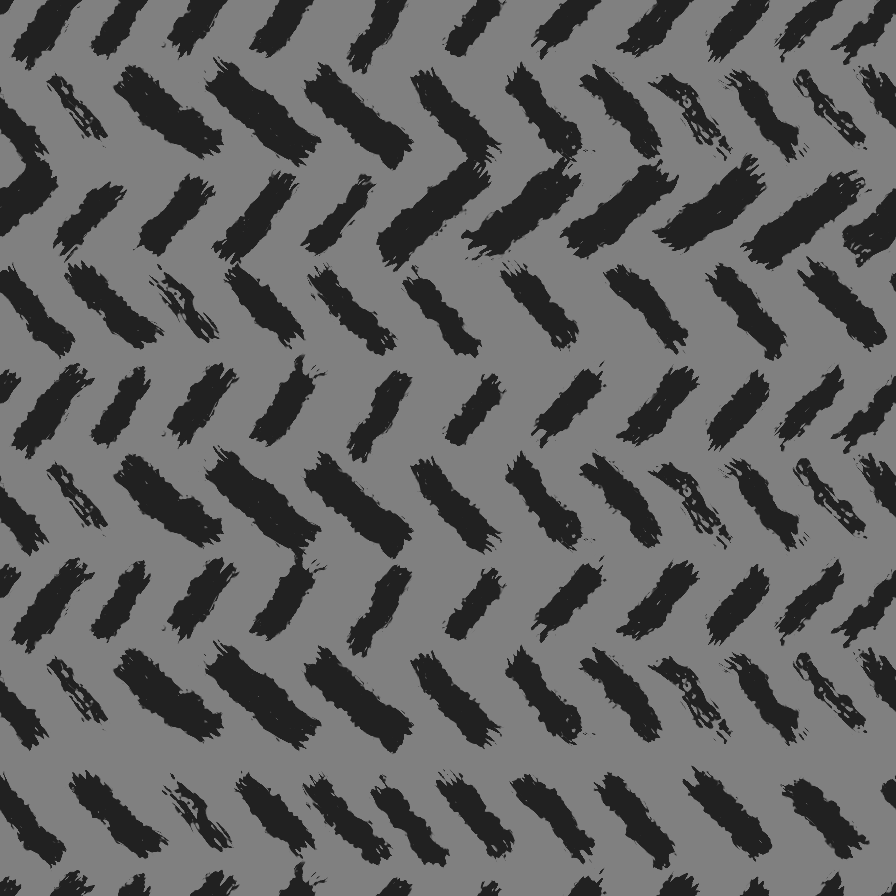
A three.js fragment shader for this pattern:

```glsl
varying vec2 vUv;

float hash(vec2 p) {
  return fract(sin(dot(p, vec2(127.1, 311.7))) * 43758.5453);
}

float noise(vec2 p) {
  vec2 cell = floor(p);
  vec2 f = fract(p);
  f = f * f * (3.0 - 2.0 * f);
  float low = mix(hash(cell), hash(cell + vec2(1.0, 0.0)), f.x);
  float high = mix(hash(cell + vec2(0.0, 1.0)), hash(cell + vec2(1.0, 1.0)), f.x);
  return mix(low, high, f.y);
}

// Dry brush mark along x; halfSize is its half length and half width
float brushMark(vec2 p, vec2 halfSize, vec2 seed) {
  vec2 shift = 60.0 * vec2(hash(seed + 3.1), hash(seed + 5.7));
  p.y += 3.0 * (hash(seed + 1.3) - 0.5) * p.x * p.x;
  p.y += 0.006 * (noise(vec2(p.x * 50.0, 0.0) + shift) - 0.5);

  float streak = noise(p * vec2(75.0, 360.0) + shift);
  float grain = noise(p * 280.0 + shift);
  float lump = noise(p * 80.0 + shift);

  // Ragged outline, roughest at the ends
  vec2 q = abs(p) - halfSize + 0.006;
  q.x += 0.022 * (streak - 0.5) + 0.012 * (lump - 0.5);
  q.y += 0.006 * (grain - 0.5) + 0.008 * (lump - 0.5);
  float d = length(max(q, 0.0)) + min(max(q.x, q.y), 0.0) - 0.006;
  float body = 1.0 - smoothstep(-0.0009, 0.0009, d);

  // Bristle gaps grow toward one end, the rim and in dry marks
  float side = hash(seed + 8.2) < 0.5 ? -1.0 : 1.0;
  float tail = smoothstep(0.2, 1.1, side * p.x / halfSize.x);
  float dry = 0.06 + 0.32 * step(0.82, hash(seed + 9.4));
  float wear = dry + 0.36 * tail * hash(seed + 2.6) + 0.28 * smoothstep(-0.006, 0.0, d);
  float bristle = 0.6 * streak + 0.4 * grain;
  return body * smoothstep(wear - 0.05, wear + 0.05, bristle);
}

// Rows 0, 4, 6 share one set of marks, as do 1, 5, 7 and 3, 8
float rowKind(float row) {
  if (row == 2.0) return 2.0;
  if (row == 3.0 || row == 8.0) return 3.0;
  return mod(row, 2.0);
}

// Mark count, first position, sideways sway and its phase
vec4 rowSpread(float row, float kind) {
  if (row == 8.0) return vec4(11.0, 0.010, 0.029, 1.8);
  if (kind == 3.0) return vec4(10.0, 0.014, 0.026, -1.0);
  if (kind == 2.0) return vec4(10.0, 0.0935, 0.010, 8.8);
  if (kind == 1.0) return vec4(11.0, 0.030, 0.033, 6.5);
  return vec4(11.0, 0.070, 0.029, 7.3);
}

void main() {
  float ink = 0.0;

  for (int r = 0; r < 9; r++) {
    float row = float(r);
    float kind = rowKind(row);
    vec4 spread = rowSpread(row, kind);
    float rising = (kind == 0.0 || kind == 2.0) ? 1.0 : -1.0;
    float rowY = 0.978 - 0.1085 * row + 0.004 * mod(row, 2.0) - 0.022 * step(8.0, row);

    for (int c = 0; c < 11; c++) {
      float column = float(c);
      if (column >= spread.x) break;
      vec2 seed = vec2(column, kind * 17.0);
      float turn = 6.28318 * (column - spread.w) / spread.x;
      float x = spread.y + column / spread.x + spread.z * cos(turn);
      float y = rowY + 0.010 * (hash(seed + 4.4) - 0.5);

      // Wrapped offset from the mark centre
      vec2 offset = vUv - vec2(x, y);
      offset -= floor(offset + 0.5);
      if (dot(offset, offset) > 0.0081) continue;

      bool broad = (kind == 1.0 && column > 1.0 && column < 5.0) || (kind == 2.0 && column > 3.0);
      bool steep = kind == 0.0 && column > 0.0 && column < 5.0;
      float angle = broad ? 0.70 : (steep ? 0.97 : 0.85);
      angle = rising * (angle + 0.12 * (hash(seed + 6.5) - 0.5));
      vec2 halfSize = vec2(rising > 0.0 ? 0.051 : 0.060, 0.0125 + 0.005 * hash(seed + 7.9));
      if (broad) halfSize = vec2(0.069, 0.0205);
      halfSize.x += 0.008 * (hash(seed + 0.7) - 0.5);

      vec2 along = vec2(cos(angle), sin(angle));
      vec2 local = vec2(dot(offset, along), dot(offset, vec2(-along.y, along.x)));
      ink = max(ink, brushMark(local, halfSize, seed));
    }
  }

  gl_FragColor = vec4(mix(vec3(0.50), vec3(0.13), ink), 1.0);
}
```
